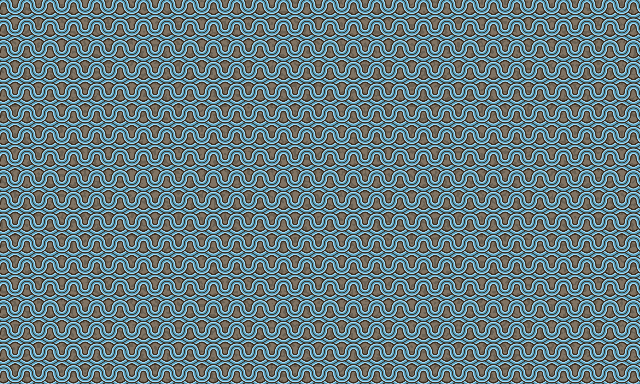
Write a Shadertoy shader that draws this pattern.

```glsl
const float TAU = 6.2831853;
const float PITCH = 0.9286; // row height, with one repeat across as the unit

vec2 hashGradient(vec2 cell) {
    float angle = TAU * fract(sin(dot(cell, vec2(127.1, 311.7))) * 43758.5);
    return vec2(cos(angle), sin(angle));
}

float gradientNoise(vec2 p) {
    vec2 i = floor(p), f = fract(p);
    vec2 u = f * f * (3.0 - 2.0 * f);
    vec2 e = vec2(1.0, 0.0);
    float low = mix(dot(hashGradient(i), f), dot(hashGradient(i + e), f - e), u.x);
    float high = mix(dot(hashGradient(i + e.yx), f - e.yx), dot(hashGradient(i + 1.0), f - 1.0), u.x);
    return mix(low, high, u.y);
}

// Distance to a chain of half circles, arch at x = 0 and cup at x = 0.5
float waveDistance(vec2 p) {
    float x = p.y > 0.0 ? fract(p.x + 0.5) - 0.5 : fract(p.x) - 0.5;
    return abs(length(vec2(x, p.y)) - 0.25);
}

// Distance to the strands between the rows, which sag below arches and rise over cups
float strandDistance(vec2 p) {
    float offset = mod(p.y - 0.015 + 0.1 * cos(TAU * p.x), PITCH) - 0.5 * PITCH;
    return abs(offset) / length(vec2(1.0, 0.1 * TAU * sin(TAU * p.x)));
}

// Dark seam, blue body, pale rims and dark outline; radii run from the seam outward
vec3 drawBand(vec3 under, float d, vec4 radii, float pixel) {
    vec3 dark = vec3(0.23, 0.16, 0.10);
    vec4 cover = 1.0 - smoothstep(radii - 0.3 * pixel, radii + 0.3 * pixel, vec4(d));
    vec3 color = mix(under, dark, cover.w);
    color = mix(color, vec3(0.64, 0.86, 0.97), cover.z);
    color = mix(color, vec3(0.34, 0.62, 0.73), cover.y);
    return mix(color, dark, cover.x);
}

void mainImage(out vec4 fragColor, in vec2 fragCoord) {
    float pixel = 27.43 / iResolution.x;
    vec2 p = fragCoord * pixel - vec2(0.15, 0.44);
    vec2 rowPoint = vec2(p.x, mod(p.y + 0.5 * PITCH, PITCH) - 0.5 * PITCH);

    // Mottled ground
    float grain = smoothstep(0.04, 0.16, gradientNoise(p * 7.0));
    vec3 color = mix(vec3(0.50, 0.45, 0.39), vec3(0.41, 0.38, 0.33), grain);

    // Strands lie below the waves
    color = drawBand(color, strandDistance(p), vec4(0.018, 0.085, 0.13, 0.19), pixel);
    color = drawBand(color, waveDistance(rowPoint), vec4(0.018, 0.073, 0.117, 0.165), pixel);
    fragColor = vec4(color, 1.0);
}
```
